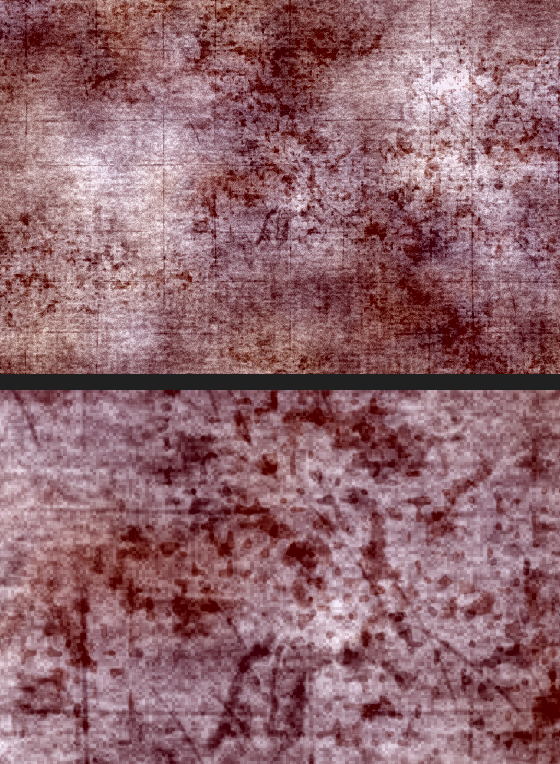
Top, the full canvas; bottom, a detail of the centre.
Write a WebGL 2 fragment shader that draws this texture.

```glsl
#version 300 es
precision highp float;
// Weathered, rusty metal plate: pale worn patches, pits, seams and scratches.
uniform vec2 u_resolution;
out vec4 fragColor;

float hash(vec2 p) {
  vec3 q = fract(p.xyx * vec3(0.1031, 0.1030, 0.0973));
  q += dot(q, q.yzx + 33.33);
  return fract((q.x + q.y) * q.z);
}

float noise(vec2 p) {
  vec2 i = floor(p), f = fract(p);
  f = f * f * (3.0 - 2.0 * f);
  return mix(mix(hash(i), hash(i + vec2(1, 0)), f.x),
             mix(hash(i + vec2(0, 1)), hash(i + vec2(1, 1)), f.x), f.y);
}

float fbm(vec2 p) {
  float sum = 0.0, gain = 0.5;
  for (int i = 0; i < 5; i++) {
    sum += gain * noise(p);
    p = mat2(1.6, 1.2, -1.2, 1.6) * p + 17.3;
    gain *= 0.5;
  }
  return sum / 0.969;
}

float patchAt(vec2 p, vec2 center, vec2 radius) {
  vec2 d = (p - center) / radius;
  return exp(-dot(d, d));
}

// Slightly bowed stroke with tapered ends
float stroke(vec2 p, vec2 center, float angle, float halfLength, float width) {
  vec2 d = p - center;
  float c = cos(angle), s = sin(angle);
  d = vec2(c * d.x + s * d.y, c * d.y - s * d.x);
  float along = d.x / halfLength;
  float dist = abs(d.y + 0.12 * halfLength * along * along);
  return smoothstep(width + 0.0015, width * 0.3, dist) * smoothstep(1.0, 0.6, abs(along));
}

// Broken seam lines, roughly evenly spaced along y
float seams(vec2 p, float spacing, float seed) {
  float sum = 0.0;
  for (int i = 0; i < 10; i++) {
    float id = float(i) + seed;
    float y = (float(i) + 0.3 + 0.5 * hash(vec2(id, 3.0))) * spacing;
    y += 0.008 * (noise(vec2(p.x * 4.0, id)) - 0.5);
    float wear = smoothstep(0.3, 0.75, noise(vec2(p.x * 9.0, id * 5.0)))
               * (0.4 + noise(vec2(p.x * 90.0, id)));
    sum += wear * smoothstep(0.0035, 0.0005, abs(p.y - y));
  }
  return sum;
}

// Round stains kept inside jittered cells
float spots(vec2 p, float cells, float chance) {
  vec2 q = p * cells + 0.5 * vec2(fbm(p * 38.0), fbm(p * 38.0 + 50.0));
  vec2 id = floor(q);
  vec2 center = 0.3 + 0.4 * vec2(hash(id + 7.0), hash(id + 19.0));
  float radius = 0.08 + 0.2 * hash(id + 31.0);
  return step(hash(id), chance) * smoothstep(radius, radius * 0.5, length(fract(q) - center));
}

void main() {
  vec2 p = gl_FragCoord.xy / u_resolution.y;
  vec2 w = p + 0.16 * (vec2(fbm(p * 5.0), fbm(p * 5.0 + 40.0)) - 0.5);

  // Broad worn and corroded areas
  float pale = 1.9 * patchAt(w, vec2(0.25, 0.53), vec2(0.36, 0.14))
             + 2.0 * patchAt(w, vec2(0.30, 0.08), vec2(0.20, 0.18))
             + 1.3 * patchAt(w, vec2(0.43, 0.36), vec2(0.22, 0.18))
             + 1.5 * patchAt(w, vec2(1.18, 0.78), vec2(0.16, 0.20))
             + 1.0 * patchAt(w, vec2(1.15, 0.52), vec2(0.30, 0.05))
             + 1.4 * patchAt(w, vec2(1.43, 0.37), vec2(0.15, 0.07))
             + 0.7 * patchAt(w, vec2(0.85, 0.52), vec2(0.20, 0.12));
  float rusty = 1.2 * patchAt(w, vec2(0.30, 0.87), vec2(0.30, 0.18))
              + 1.6 * patchAt(w, vec2(1.15, 0.15), vec2(0.25, 0.20))
              + 1.1 * patchAt(w, vec2(1.25, 0.39), vec2(0.20, 0.05))
              + 1.7 * patchAt(w, vec2(0.60, 0.52), vec2(0.14, 0.05))
              + 1.0 * patchAt(w, vec2(1.45, 0.59), vec2(0.10, 0.06))
              + 0.7 * patchAt(w, vec2(0.75, 0.88), vec2(0.25, 0.12));
  float dim = 0.8 * patchAt(w, vec2(0.82, 0.16), vec2(0.28, 0.20));
  float cloud = fbm(p * 2.5 + 8.0) - 0.5;
  float tone = 2.65 + pale - rusty - dim + 3.5 * cloud + 4.0 * (fbm(p * 9.0) - 0.5);

  // Brushed fibres and fine grain
  tone += 1.2 * (noise(p * vec2(14.0, 170.0)) - 0.5);
  tone += 1.0 * (noise(p * vec2(150.0, 9.0)) - 0.5) * smoothstep(0.8, 0.2, p.y);
  tone += 2.0 * (noise(p * vec2(120.0, 180.0)) - 0.5) + 1.5 * (hash(floor(p * 342.0)) - 0.5);

  // Pits and stains gather in corroded zones
  float zone = smoothstep(0.36, 0.66, fbm(p * 4.0 + 23.0) + 0.10 * rusty);
  float pits = smoothstep(0.54, 0.70, fbm(p * 42.0)) * (0.3 + zone);
  pits += 0.9 * smoothstep(0.66, 0.85, noise(p * 125.0 + 5.0)) * (0.2 + zone);
  float stains = spots(p, 16.0, 0.13) + spots(p + 3.7, 38.0, 0.22);
  tone -= 1.7 * pits + 1.8 * stains * (0.25 + 0.75 * zone);

  // Seams, hairlines and gouges
  float marks = 0.9 * seams(p, 0.155, 1.0) + 0.9 * seams(p.yx, 0.17, 40.0);
  for (int i = 0; i < 26; i++) {
    float id = float(i);
    vec2 at = vec2(1.5 * hash(vec2(id, 1.0)), hash(vec2(id, 2.0)));
    at = mix(at, vec2(1.05, 0.58), 0.65 * step(0.5, hash(vec2(id, 5.0))));
    float angle = -1.0 + 0.7 * (hash(vec2(id, 3.0)) - 0.5);
    marks += 0.7 * stroke(p, at, angle, 0.03 + 0.06 * hash(vec2(id, 4.0)), 0.0015);
  }
  vec2 rough = p + 0.012 * (vec2(noise(p * 60.0), noise(p * 60.0 + 9.0)) - 0.5);
  float gouges = stroke(rough, vec2(0.71, 0.40), 1.1, 0.075, 0.008)
               + stroke(rough, vec2(0.745, 0.41), 1.35, 0.05, 0.004)
               + stroke(rough, vec2(0.28, 0.79), 0.45, 0.055, 0.009);
  tone -= 1.7 * marks + 2.4 * gouges * (0.5 + noise(p * 80.0));

  // Plum to pale pink ramp, shifted toward rust, cream or lavender
  tone = clamp(tone, -1.2, 6.0);
  vec3 color = vec3(0.37, 0.15, 0.17) + tone * vec3(0.10, 0.128, 0.13);
  float rust = clamp(0.5 * rusty + 0.5 * pits * zone, 0.0, 1.0) * smoothstep(0.3, 0.6, fbm(p * 12.0 + 4.0));
  color += rust * vec3(0.05, -0.01, -0.06);
  float warmth = 3.0 * (fbm(p * 3.0 + 61.0) - 0.5) + 0.6 * (0.5 - p.y);
  color += clamp(warmth, -1.0, 1.0) * vec3(0.025, 0.005, -0.06);
  fragColor = vec4(clamp(color, 0.0, 1.0), 1.0);
}
```
